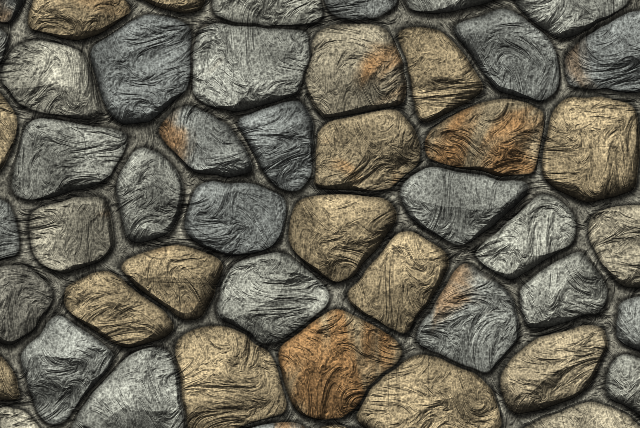
This texture is drawn by a WebGL 2 fragment shader. Its source:

```glsl
#version 300 es
precision highp float;

uniform vec2 u_resolution;
out vec4 fragColor;

const vec2 STONE_SIZE = vec2(0.225, 0.19);
const vec3 LIGHT = vec3(-0.22, 0.64, 0.73);

struct Stone {
    vec2 id;
    vec2 offset;  // from the stone's centre
    float edge;   // distance to the rim, negative in the mortar
};

vec2 hash2(vec2 p) {
    vec3 q = fract(p.xyx * vec3(0.1031, 0.1030, 0.0973));
    q += dot(q, q.yzx + 33.33);
    return fract((q.xx + q.yz) * q.zy);
}

// Layered sines, each layer turned and bent by the one before
float waves(vec2 p, int layers) {
    float sum = 0.0, amp = 0.5;
    for (int i = 0; i < layers; i++) {
        p = mat2(0.8, 0.6, -0.6, 0.8) * p * 1.7 + vec2(1.7, 9.2);
        p += 0.7 * sin(p.yx * 0.9);
        sum += amp * sin(p.x) * sin(p.y);
        amp *= 0.62;
    }
    return sum;
}

// Distance to the nearest scattered point
float cellular(vec2 p) {
    vec2 cell = floor(p);
    float nearest = 2.0;
    for (int y = -1; y <= 1; y++)
    for (int x = -1; x <= 1; x++) {
        vec2 c = cell + vec2(x, y);
        nearest = min(nearest, distance(p, c + hash2(c)));
    }
    return nearest;
}

// Vector to a jittered centre on a staggered grid
vec2 toCentre(vec2 grid, vec2 neighbour, out vec2 id) {
    float row = floor(grid.y) + neighbour.y;
    float shift = 0.5 * mod(row, 2.0);
    id = vec2(floor(grid.x - shift) + neighbour.x, row);
    return id + vec2(shift + 0.5, 0.5) + 0.8 * (hash2(id + 17.0) - 0.5) - grid;
}

Stone findStone(vec2 p, float rounding) {
    p += 0.02 * vec2(waves(p * 5.0, 4), waves(p * 5.0 + 40.0, 4));
    vec2 grid = p / STONE_SIZE, id, ownId, own = vec2(9.0);
    for (int y = -1; y <= 1; y++)
    for (int x = -1; x <= 1; x++) {
        vec2 c = toCentre(grid, vec2(x, y), id);
        if (dot(c, c) < dot(own, own)) { own = c; ownId = id; }
    }
    // Soft minimum over all borders rounds the corners
    float total = 0.0;
    for (int y = -2; y <= 2; y++)
    for (int x = -2; x <= 2; x++) {
        vec2 c = toCentre(grid, vec2(x, y), id);
        vec2 span = c - own;
        if (dot(span, span) < 1e-5) continue;
        float d = 0.5 * dot(own + c, span) / length(span / STONE_SIZE);
        total += exp(-d / rounding);
    }
    float gap = 0.002 + 0.011 * hash2(ownId + 5.0).x;
    return Stone(ownId, -own * STONE_SIZE, -rounding * log(total) - gap);
}

// Domed stone cut by random facets, with rough skin
float relief(vec2 p, Stone s) {
    float h = 0.042 * (1.0 - exp(-max(s.edge, 0.0) / 0.017));
    for (int i = 0; i < 4; i++) {
        vec2 r = hash2(s.id + 31.0 * float(i + 1));
        float angle = 6.2832 * r.x;
        float slope = 0.2 + 0.25 * r.y;
        h = min(h, 0.03 + 0.016 * r.y - slope * dot(s.offset, vec2(cos(angle), sin(angle))));
    }
    return max(h, 0.0) + 0.015 * waves(p * 14.0, 7);
}

float heightAt(vec2 p, float rounding) {
    return relief(p, findStone(p, rounding));
}

vec3 stoneColour(vec2 p, vec2 id) {
    vec2 r = hash2(id + 71.0), k = hash2(id + 113.0);
    vec3 grey = mix(vec3(0.46, 0.475, 0.46), vec3(0.62, 0.62, 0.565), r.x);
    vec3 base = mix(grey, vec3(0.61, 0.55, 0.43), smoothstep(0.6, 0.9, r.y));
    // Pale bloom, dark stains and rust
    float mottle = waves(p * 9.0 + id * 3.7, 6);
    base *= 1.0 + 0.32 * mottle;
    float rust = smoothstep(0.1, 0.55, waves(p * 4.0 + id * 2.3, 6)) * smoothstep(0.5, 0.8, k.x);
    base = mix(base, vec3(0.60, 0.43, 0.26), 0.7 * rust);
    float seam = abs(waves(p * 4.5 + id * 5.1, 5));
    return base * (1.0 - 0.35 * smoothstep(0.025, 0.0, seam) * k.y);
}

void main() {
    vec2 p = gl_FragCoord.xy / u_resolution.y;
    float pixel = 1.0 / u_resolution.y, rounding = 0.013, e = 0.002;

    Stone s = findStone(p, rounding);
    float h = relief(p, s);
    vec2 slope = vec2(heightAt(p + vec2(e, 0.0), rounding), heightAt(p + vec2(0.0, e), rounding)) - h;
    vec3 normal = normalize(vec3(-slope / e, 1.0));
    float light = 0.27 + 1.02 * max(dot(normal, LIGHT), 0.0);

    // Mortar darkens beside and below the stones
    float above = findStone(p + vec2(-0.004, 0.016), rounding).edge;
    float open = mix(0.38, 1.0, smoothstep(0.0, 0.012, -s.edge));
    open *= 1.0 - 0.55 * smoothstep(-0.005, 0.008, above);
    vec3 mortar = vec3(0.48, 0.47, 0.42) * open * (1.0 + 0.25 * waves(p * 25.0, 5));

    float onStone = smoothstep(-pixel, pixel, s.edge);
    float rim = mix(0.62, 1.0, smoothstep(0.0, 0.012, s.edge));
    vec3 colour = mix(mortar, stoneColour(p, s.id) * rim, onStone);

    // Mineral grain and pits
    float grain = 0.78 + 0.42 * cellular(p * 180.0);
    float pits = mix(0.72, 1.0, smoothstep(0.08, 0.3, cellular(p * 55.0)));
    fragColor = vec4(colour * light * grain * pits, 1.0);
}
```
